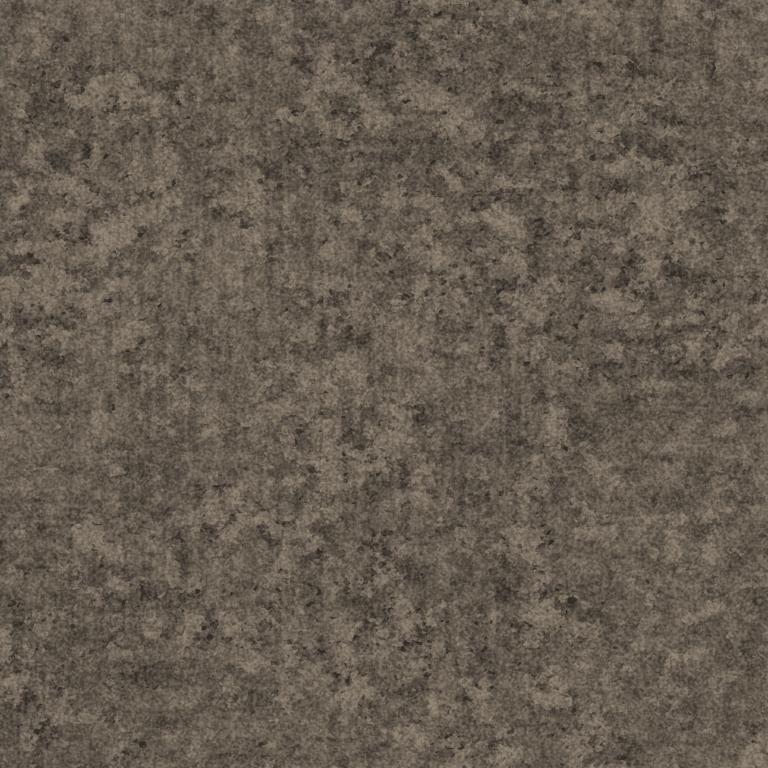
This texture is drawn by a Shadertoy shader. Its source:

```glsl
// Weathered brown-grey plaster: brushed streaks, ragged pale flakes, dark scuffs and small chips.

const vec3 BASE_COLOR = vec3(0.408, 0.370, 0.323);
const vec3 TONE_STEP = vec3(0.060, 0.055, 0.048); // colour change per unit of tone

const float CLOUD_SCALE = 5.0;
const float CLOUD_GAIN = 1.3;
const float MOTTLE_SCALE = 62.0;
const float MOTTLE_GAIN = 3.4;
const float STREAK_GAIN = 1.2;
const float GRAIN_SCALE = 400.0;
const float GRAIN_GAIN = 2.7;

const float ZONE_SCALE = 7.0;
const vec2 FLAKE_SCALE = vec2(40.0, 46.0);
const float FLAKE_GAIN = 1.35;
const vec2 SCUFF_SCALE = vec2(40.0, 54.0);
const float SCUFF_GAIN = 1.15;
const float EDGE = 0.022;

const float CHIP_CELLS = 64.0;
const float CHIP_SHARE = 0.30;
const float CHIP_GAIN = 2.4;

// Integer hash giving two values in 0..1
vec2 hash2(ivec2 cell) {
    uvec2 q = uvec2(cell) * uvec2(1597334677u, 3812015801u);
    uint n = (q.x ^ q.y) * 1597334677u;
    n = (n ^ (n >> 15)) * 2246822519u;
    n ^= n >> 13;
    uint m = n * 3266489917u;
    m ^= m >> 16;
    return vec2(n & 65535u, m & 65535u) / 65535.0;
}

float noise(vec2 p) {
    ivec2 i = ivec2(floor(p));
    vec2 f = fract(p);
    f = f * f * (3.0 - 2.0 * f);
    float low = mix(hash2(i).x, hash2(i + ivec2(1, 0)).x, f.x);
    float high = mix(hash2(i + ivec2(0, 1)).x, hash2(i + ivec2(1, 1)).x, f.x);
    return mix(low, high, f.y);
}

// Layered noise; a higher roughness gives more ragged outlines
float fbm(vec2 p, float roughness) {
    float sum = 0.0, total = 0.0, amp = 1.0;
    for (int i = 0; i < 4; i++) {
        sum += amp * noise(p);
        total += amp;
        p = mat2(0.96, 0.28, -0.28, 0.96) * p * 2.03 + vec2(17.3, 41.7);
        amp *= roughness;
    }
    return sum / total;
}

// Fine brush lines, vertical in some regions and horizontal in others
float streaks(vec2 p) {
    float vertical = noise(p * vec2(210.0, 11.0)) + 0.6 * noise(p * vec2(60.0, 4.0) + 9.0) - 0.8;
    float horizontal = noise(p * vec2(10.0, 190.0) + 31.0) + 0.6 * noise(p * vec2(4.0, 60.0) + 57.0) - 0.8;
    float region = smoothstep(0.3, 0.7, noise(p * vec2(3.5, 2.2) + 73.0));
    return mix(0.8 * horizontal, vertical, region);
}

// Small tilted pits scattered one per cell, denser inside worn zones
float chips(vec2 p, float zone) {
    vec2 wobble = vec2(noise(p * 150.0), noise(p * 150.0 + 19.0)) - 0.5;
    vec2 g = p * CHIP_CELLS + wobble * 0.4;
    ivec2 home = ivec2(floor(g));
    float cover = 0.0;
    for (int y = -1; y <= 1; y++) {
        for (int x = -1; x <= 1; x++) {
            ivec2 cell = home + ivec2(x, y);
            vec2 center = hash2(cell);
            vec2 traits = hash2(cell + 211);
            vec2 d = g - vec2(cell) - center;
            float angle = mix(-0.5, 1.1, traits.y);
            d = mat2(cos(angle), -sin(angle), sin(angle), cos(angle)) * d;
            float size = mix(0.16, 0.42, center.x * center.y);
            float dist = length(d * vec2(1.0, 1.7)) - size;
            float present = step(traits.x, CHIP_SHARE * zone);
            cover = max(cover, present * (1.0 - smoothstep(-0.08, 0.06, dist)));
        }
    }
    return cover;
}

void mainImage(out vec4 fragColor, in vec2 fragCoord) {
    vec2 p = fragCoord / iResolution.y;

    // Continuous surface
    float tone = CLOUD_GAIN * (fbm(p * CLOUD_SCALE + 5.0, 0.5) - 0.5);
    tone += MOTTLE_GAIN * (fbm(p * MOTTLE_SCALE + 83.0, 0.6) - 0.5);
    tone += STREAK_GAIN * streaks(p);

    // Worn zones gather the flakes, scuffs and chips
    float zone = smoothstep(0.40, 0.63, fbm(p * ZONE_SCALE + 127.0, 0.6));
    float flakeLimit = mix(0.68, 0.555, zone);
    float flake = smoothstep(flakeLimit - EDGE, flakeLimit + EDGE, fbm(p * FLAKE_SCALE + 151.0, 0.65));
    float scuffLimit = mix(0.67, 0.57, zone);
    float scuff = smoothstep(scuffLimit - EDGE, scuffLimit + EDGE, fbm(p * SCUFF_SCALE + 307.0, 0.65));
    tone = mix(tone, 0.6 * tone + FLAKE_GAIN, flake);
    tone -= SCUFF_GAIN * scuff * (1.0 - 0.6 * flake);
    tone -= CHIP_GAIN * chips(p, zone);

    // Sandy grain over everything, with two turned lattices
    vec2 turned = mat2(0.8, 0.6, -0.6, 0.8) * p;
    float grain = noise(turned * GRAIN_SCALE + 401.0) + 0.5 * noise(p * GRAIN_SCALE * 0.61 + 503.0) - 0.75;
    tone += GRAIN_GAIN * grain - 0.12;

    fragColor = vec4(BASE_COLOR + TONE_STEP * clamp(tone, -3.6, 2.6), 1.0);
}
```
